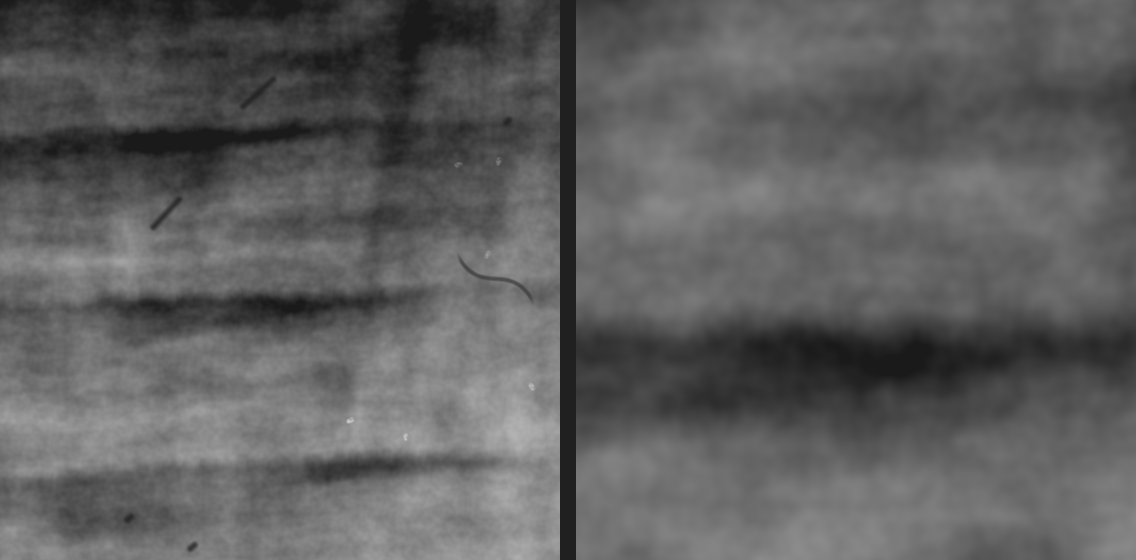
Left, the full canvas; right, a detail of the centre.
A WebGL 1 fragment shader for this texture:

```glsl
precision highp float;
// Soft grey folded surface: wide horizontal creases with tapering shadows,
// slanted side folds, streaky gradient noise, and a few specks, nicks and a hair.
// Each crease is a one-sided falloff around a warped line, summed in a loop.
uniform vec2 u_resolution;

#define CREASE_GAP 0.305
#define CREASE_FIRST 0.155
#define CREASE_DEPTH 0.235
#define CORE_DEPTH 0.16
#define TAIL_LENGTH 0.10
#define LIGHT_TONE 0.565
#define TOP_SHADE 0.27
#define STREAK_GAIN 0.25
#define MOTTLE_GAIN 0.18
#define GRAIN_GAIN 0.052
#define NICKS 6
#define GLINTS 6

vec2 hash2(vec2 p) {
  vec2 q = vec2(dot(p, vec2(127.1, 311.7)), dot(p, vec2(269.5, 183.3)));
  return fract(sin(q) * 43758.5453);
}

float cornerSlope(vec2 cell, vec2 offset) {
  float angle = 6.2832 * hash2(cell).x;
  return dot(vec2(cos(angle), sin(angle)), offset);
}

float gradientNoise(vec2 p) {
  vec2 i = floor(p), f = fract(p);
  vec2 w = f * f * f * (f * (f * 6.0 - 15.0) + 10.0);
  vec2 e = vec2(1.0, 0.0);
  float low = mix(cornerSlope(i, f), cornerSlope(i + e.xy, f - e.xy), w.x);
  float high = mix(cornerSlope(i + e.yx, f - e.yx), cornerSlope(i + e.xx, f - e.xx), w.x);
  return mix(low, high, w.y);
}

float fbm(vec2 p) {
  float sum = 0.0, gain = 0.6;
  for (int i = 0; i < 4; i++) {
    sum += gain * gradientNoise(p);
    p = p * 2.03 + 17.3;
    gain *= 0.5;
  }
  return sum;
}

// Shadow of one crease: broad tail below the line plus a dark tapering core.
float creaseShadow(vec2 p, float id, float sideFade) {
  float line = CREASE_FIRST + CREASE_GAP * id + 0.035 * (p.x - 0.5);
  line += 0.035 * gradientNoise(vec2(p.x * 2.2, id * 7.3 + 0.4));
  line += 0.012 * fbm(vec2(p.x * 24.0, p.y * 9.0));
  float d = p.y - line;
  float lip = smoothstep(0.028, -0.012, d);
  float strength = 0.9 + 0.8 * gradientNoise(vec2(p.x * 3.0, id * 5.1 + 2.7));
  float tail = lip * exp(min(d, 0.0) / TAIL_LENGTH) * strength * sideFade;
  float start = 0.22 + 0.33 * step(id, 0.5);
  float t = (p.x - start) / 0.38;
  float wedge = mix(0.025, 0.075, step(abs(id - 1.0), 0.5));
  float thickness = wedge * clamp(1.0 - t, 0.0, 1.0);
  float core = lip * smoothstep(-thickness - 0.024, -thickness + 0.004, d);
  core *= smoothstep(-0.10, 0.10, t) * smoothstep(1.2, 0.7, t);
  return CREASE_DEPTH * tail + CORE_DEPTH * core;
}

// Coverage of a slanted capsule.
float nick(vec2 p, vec2 center, float angle, float halfLength, float radius, float soft) {
  vec2 axis = vec2(cos(angle), sin(angle));
  vec2 q = p - center;
  q -= axis * clamp(dot(q, axis), -halfLength, halfLength);
  return smoothstep(radius + soft, radius - soft, length(q));
}

void main() {
  float side = min(u_resolution.x, u_resolution.y);
  vec2 p = gl_FragCoord.xy / side;
  float soft = max(0.0025, 1.0 / side);

  // Overall light, darker towards the top and lighter past the first side fold.
  float wobble = 0.05 * fbm(p * vec2(2.0, 5.0) + 3.0);
  float fromFold = p.x - 0.66 - 0.22 * (p.y - 0.5) + wobble;
  float right = smoothstep(0.0, 0.2, fromFold);
  float tone = LIGHT_TONE - TOP_SHADE * smoothstep(0.25, 0.95, p.y) + 0.03 * right;
  tone -= 0.08 * smoothstep(0.88, 1.03, p.y);

  // Creases, then the slanted folds that end them.
  for (int i = 0; i < 4; i++) {
    tone -= creaseShadow(p, float(i), 1.0 - 0.6 * right);
  }
  for (int k = 0; k < 2; k++) {
    float s = (fromFold - 0.20 * float(k)) / 0.028;
    float patchy = 0.7 + gradientNoise(vec2(float(k) * 9.0, p.y * 5.0));
    tone -= 0.10 * exp(-s * s) * patchy * smoothstep(0.14, 0.26, p.y);
  }

  // Streaks along the creases, faint upright flutes, mottling and grain.
  vec2 bent = p + vec2(0.0, 0.02 * gradientNoise(p * 4.0) - 0.05 * p.x);
  tone += STREAK_GAIN * fbm(bent * vec2(2.3, 12.0) + 8.0) * (1.0 - 0.4 * right);
  tone += 0.07 * gradientNoise(p * vec2(19.0, 3.5));
  tone += MOTTLE_GAIN * fbm(p * vec2(7.0, 9.0) + 31.0);
  tone += GRAIN_GAIN * (gradientNoise(p * 46.0) + 0.6 * gradientNoise(p * 105.0));

  // Scattered dark nicks and tiny bright glints.
  for (int i = 0; i < NICKS; i++) {
    vec2 r = hash2(vec2(float(i), 4.7)), v = hash2(vec2(float(i), 9.2));
    float len = 0.003 + 0.042 * v.x * v.x * v.x;
    float mark = nick(p, r, 0.6 + 0.5 * v.y, len, 0.005, soft * 2.0);
    tone = mix(tone, 0.12, 0.75 * mark);
  }
  for (int i = 0; i < GLINTS; i++) {
    vec2 r = hash2(vec2(float(i), 21.4));
    float glint = nick(p, vec2(0.6 + 0.4 * r.x, 0.75 * r.y), r.x * 6.0, 0.003, 0.004, soft);
    tone += 0.22 * glint * (0.6 + gradientNoise(p * 160.0));
  }

  // One thin bent hair.
  float u = (p.x - 0.885) / 0.066;
  float offset = p.y - 0.502 + 0.034 * u * u * u + 0.004 * u;
  float gap = abs(offset) / sqrt(1.0 + 2.4 * u * u * u * u);
  float hair = smoothstep(0.0035 + soft, 0.001, gap) * smoothstep(1.08, 0.9, abs(u));
  tone = mix(tone, 0.2, 0.65 * hair);

  gl_FragColor = vec4(vec3(clamp(tone, 0.10, 0.8)), 1.0);
}
```
